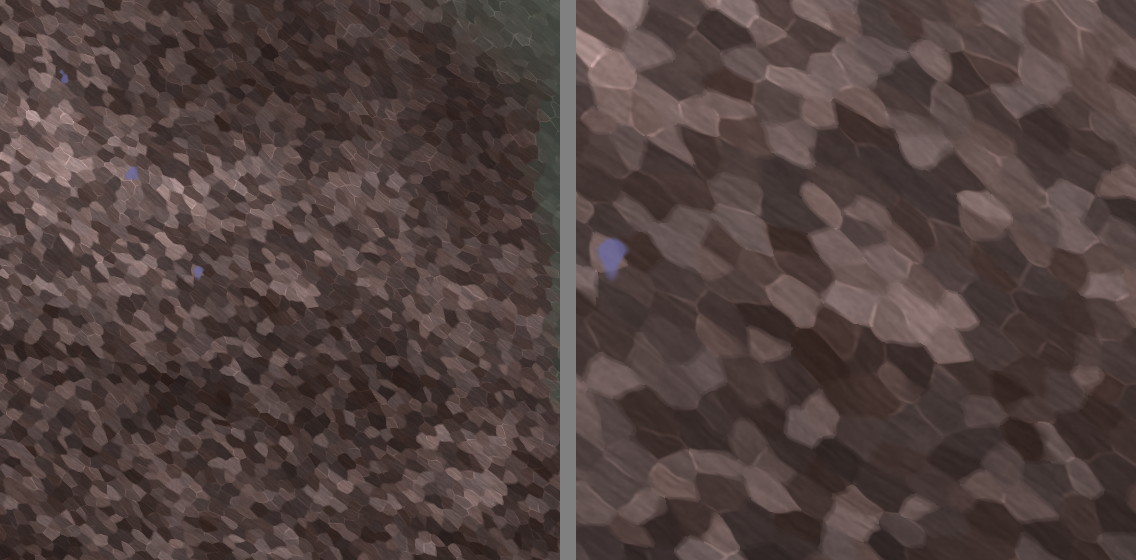
Left, the full canvas; right, a detail of the centre.
Reproduce this texture procedurally as a Shadertoy shader.

```glsl
// Slanted, scale-like grains in dusty browns: a stretched Voronoi mosaic in which
// dark grains swell into ovals and pale ones fill the gaps. Slow light, faint bands,
// a greenish right margin and a few blue flecks lie over it.

#define GRAIN_SIZE vec2(0.0265, 0.0165)  // length and width of a grain
#define SLANT -0.66                      // direction of the grains, radians
#define JITTER 0.82                      // irregularity of the grain centres
#define DARK_SHARE 0.46                  // fraction of dark grains
#define DARK_SWELL 0.13                  // extra radius of dark grains
#define EDGE_SOFT 0.085                  // half width of grain edges
#define BAND_DEPTH 0.50                  // strength of the tonal bands
#define BASE_TONE 0.312                  // middle red value
#define SHADOW vec3(0.21, 0.16, 0.15)
#define HIGHLIGHT vec3(0.58, 0.49, 0.48)
#define MARGIN_GREEN vec3(0.27, 0.30, 0.27)
#define FLECK_BLUE vec3(0.42, 0.42, 0.64)

// Integer hash: three values in 0..1
vec3 hash3(vec2 cell, int seed) {
    uvec3 v = uvec3(ivec3(ivec2(cell) + 1000, seed));
    v = v * 1664525u + 1013904223u;
    v.x += v.y * v.z; v.y += v.z * v.x; v.z += v.x * v.y;
    v ^= v >> 16u;
    v.x += v.y * v.z; v.y += v.z * v.x; v.z += v.x * v.y;
    return vec3(v >> 8u) / 16777216.0;
}

float noise(vec2 p) {
    vec2 i = floor(p), f = fract(p);
    f = f * f * (3.0 - 2.0 * f);
    float low = mix(hash3(i, 7).x, hash3(i + vec2(1, 0), 7).x, f.x);
    float high = mix(hash3(i + vec2(0, 1), 7).x, hash3(i + vec2(1, 1), 7).x, f.x);
    return mix(low, high, f.y);
}

mat2 rotation(float a) {
    float c = cos(a), s = sin(a);
    return mat2(c, s, -s, c);
}

float glow(vec2 p, vec2 centre, vec2 radius) {
    vec2 d = (p - centre) / radius;
    return exp(-dot(d, d));
}

// Slow illumination, as a logarithm of brightness
float illumination(vec2 p) {
    float e = 0.44 * glow(p, vec2(0.11, 0.76), vec2(0.14, 0.17));
    e += 0.20 * glow(p, vec2(0.45, 0.60), vec2(0.32, 0.17));
    e -= 0.20 * glow(p, vec2(0.58, 0.93), vec2(0.24, 0.16));
    e -= 0.24 * glow(p, vec2(0.84, 0.70), vec2(0.20, 0.22));
    e -= 0.10 * glow(p, vec2(0.30, 0.28), vec2(0.40, 0.16));
    e -= 0.60 * glow(p, vec2(0.0), vec2(0.09, 0.05));
    return e + 0.24 * (noise(p * 6.0 + 3.0) - 0.5);
}

// Amount of green at the right edge and in the top corner
float greenMargin(vec2 p) {
    float strip = smoothstep(0.955, 0.985, p.x + 0.04 * (noise(p * 9.0) - 0.5));
    strip *= smoothstep(0.26, 0.30, p.y);
    float corner = smoothstep(1.66, 1.92, p.x + p.y);
    return max(0.8 * strip, 0.7 * corner);
}

// Colour of one grain from its centre and its random values
vec3 grainColour(vec2 centre, vec3 rnd, float detail) {
    vec2 b = rotation(0.2) * centre;
    float bands = 0.6 * noise(b * vec2(7, 24)) + 0.4 * noise(b * vec2(17, 46) + 9.0) - 0.5;
    float kind = rnd.z < DARK_SHARE ? -0.25 : 0.17;
    float haze = smoothstep(0.95, 1.65, centre.x + centre.y);
    float contrast = mix(1.0, 0.55, haze);
    float local = kind + 0.36 * (rnd.x - 0.5) + BAND_DEPTH * bands;
    float tone = BASE_TONE * exp(illumination(centre) + contrast * local + detail);
    vec3 colour = mix(SHADOW, HIGHLIGHT, (tone - SHADOW.r) / (HIGHLIGHT.r - SHADOW.r));
    colour += 0.018 * (rnd.y - 0.5) * vec3(1.0, -0.3, -0.9);
    colour = mix(colour, MARGIN_GREEN * (0.65 + 1.1 * tone), greenMargin(centre));
    return max(colour, vec3(0.05, 0.04, 0.04));
}

void mainImage(out vec4 fragColor, in vec2 fragCoord) {
    vec2 p = fragCoord / iResolution.xy;

    // Bend the plane slightly, then align it with the grains
    vec2 bend = vec2(noise(p * 10.0), noise(p * 10.0 + 40.0)) - 0.5;
    mat2 turn = rotation(-SLANT);
    vec2 q = turn * (p + 0.016 * bend) / GRAIN_SIZE;
    q += 0.14 * (vec2(noise(q * 2.3), noise(q * 2.3 + 60.0)) - 0.5);

    // Nearest two grains, each with its own turn and width
    float d1 = 1e3, d2 = 1e3;
    vec2 r1 = vec2(0.0), r2 = vec2(0.0);
    vec3 rnd1 = vec3(0.0), rnd2 = vec3(0.0);
    for (int y = -2; y <= 2; y++)
    for (int x = -2; x <= 2; x++) {
        vec2 id = floor(q) + vec2(x, y);
        vec3 h = hash3(id, 1), shape = hash3(id, 2);
        vec2 r = id + 0.5 + JITTER * (h.xy - 0.5) - q;
        vec2 m = rotation(0.7 * (shape.x - 0.5)) * r * vec2(1.0, mix(0.85, 1.2, shape.y));
        float d = length(m) - (shape.z < DARK_SHARE ? DARK_SWELL : 0.0);
        if (d < d1) {
            d2 = d1; r2 = r1; rnd2 = rnd1;
            d1 = d; r1 = r; rnd1 = shape;
        } else if (d < d2) { d2 = d; r2 = r; rnd2 = shape; }
    }

    // Fine streaks, blended edges and broken pale outlines
    float edge = 0.5 * (d2 - d1);
    float streaks = 0.16 * (noise(q * vec2(1.6, 7.0)) - 0.5) + 0.07 * (noise(q * 9.0) - 0.5);
    vec3 own = grainColour(p + (r1 * GRAIN_SIZE) * turn, rnd1, streaks);
    vec3 other = grainColour(p + (r2 * GRAIN_SIZE) * turn, rnd2, streaks);
    vec3 colour = mix(other, own, 0.5 + 0.5 * smoothstep(0.0, EDGE_SOFT, edge));
    float outline = 1.0 - smoothstep(0.0, EDGE_SOFT, edge);
    colour *= 1.0 + 0.28 * outline * smoothstep(0.45, 0.8, noise(q * 1.3 + 20.0));

    // Blue flecks along a falling diagonal
    for (int i = 0; i < 3; i++) {
        vec2 spot = vec2(0.115, 0.86) + float(i) * vec2(0.12, -0.172);
        float reach = length((p - spot) * vec2(1.0, 0.8)) + 0.012 * (noise(p * 110.0) - 0.5);
        colour = mix(colour, FLECK_BLUE, 0.75 * (1.0 - smoothstep(0.005, 0.011, reach)));
    }
    fragColor = vec4(colour, 1.0);
}
```
